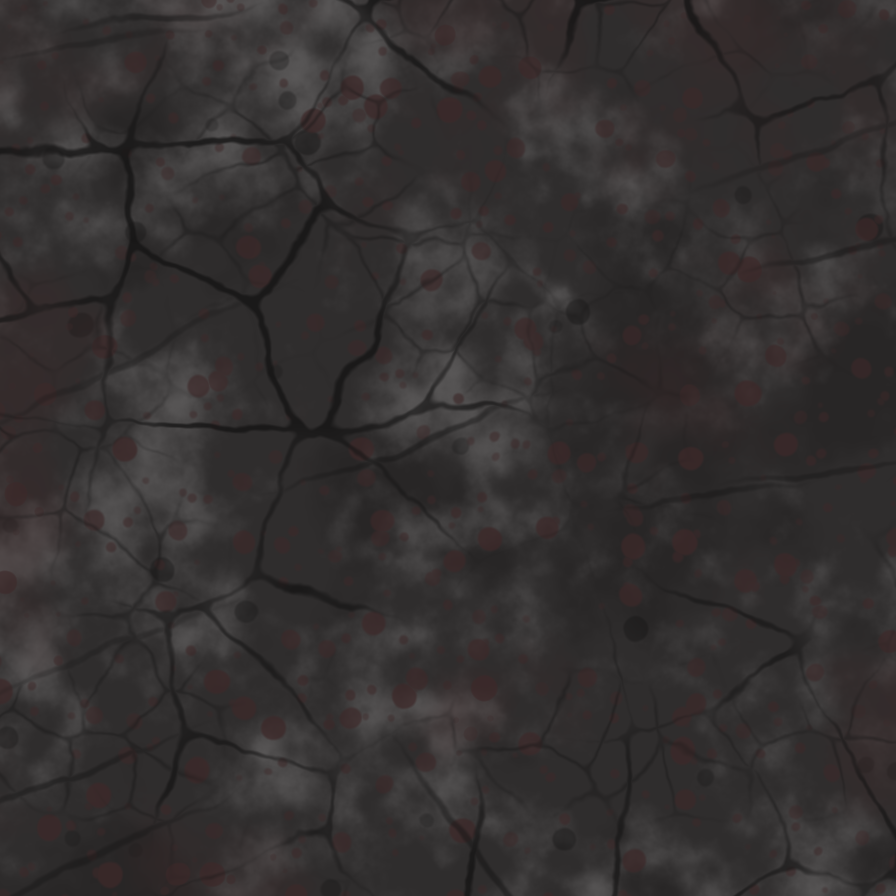
Write a WebGL 1 fragment shader that draws this texture.

```glsl
precision highp float;

uniform vec2 u_resolution;

#define BASE_SHADE 0.178
#define LIGHT_GAIN 0.17
#define RED_OPACITY 0.78
#define SPOT_RADIUS 0.0135
#define CRACK_WIDTH 0.0028
#define CRACK_SOFTNESS 0.0032
#define CRACK_DEPTH 0.82
#define CRACK_CENTER vec2(0.39, 0.61)
#define STROKES 12

const vec3 RED = vec3(0.238, 0.158, 0.160);
const vec3 SOOT = vec3(0.085, 0.082, 0.082);
const vec3 TINT = vec3(0.006, -0.002, -0.002);

vec2 hash2(vec2 p) {
  vec3 q = fract(p.xyx * vec3(0.1031, 0.1030, 0.0973));
  q += dot(q, q.yzx + 33.33);
  return fract((q.xx + q.yz) * q.zy);
}

float noise(vec2 p) {
  vec2 i = floor(p), f = fract(p);
  f = f * f * (3.0 - 2.0 * f);
  float bottom = mix(hash2(i).x, hash2(i + vec2(1, 0)).x, f.x);
  float top = mix(hash2(i + vec2(0, 1)).x, hash2(i + vec2(1, 1)).x, f.x);
  return mix(bottom, top, f.y);
}

float fbm(vec2 p) {
  float sum = 0.0, amplitude = 0.5;
  for (int i = 0; i < 5; i++) {
    sum += amplitude * noise(p);
    p = mat2(1.6, 1.2, -1.2, 1.6) * p + 17.3;
    amplitude *= 0.5;
  }
  return sum / 0.97;
}

// Coverage of round spots, one at most per jittered grid cell
float spots(vec2 uv, float scale, float radius, float chance, float seed) {
  vec2 p = uv * scale, cell = floor(p);
  float cover = 0.0;
  for (int y = -1; y <= 1; y++) {
    for (int x = -1; x <= 1; x++) {
      vec2 id = cell + vec2(x, y) + seed;
      vec2 kind = hash2(id + 71.0);
      float d = length(p - id + seed - hash2(id)) / scale;
      float r = radius * mix(0.55, 1.1, kind.y);
      float disc = 1.0 - smoothstep(r - 0.0025, r + 0.0015, d);
      cover = max(cover, disc * step(kind.x, chance) * mix(0.55, 1.0, kind.y));
    }
  }
  return cover;
}

// Distance to Voronoi borders, rounded where borders meet
float borders(vec2 uv, float scale, float seed) {
  vec2 p = uv * scale + seed, cell = floor(p), nearest = vec2(8.0);
  for (int y = -1; y <= 1; y++) {
    for (int x = -1; x <= 1; x++) {
      vec2 id = cell + vec2(x, y);
      vec2 offset = id + hash2(id) - p;
      if (dot(offset, offset) < dot(nearest, nearest)) nearest = offset;
    }
  }
  float d = 1.0;
  for (int y = -2; y <= 2; y++) {
    for (int x = -2; x <= 2; x++) {
      vec2 id = cell + vec2(x, y);
      vec2 offset = id + hash2(id) - p, across = offset - nearest;
      if (dot(across, across) > 0.0001) {
        float edge = dot(0.5 * (offset + nearest), normalize(across));
        float blend = max(0.07 - abs(d - edge), 0.0);
        d = min(d, edge) - blend * blend / 0.28;
      }
    }
  }
  return d / scale;
}

float line(float d, float width) {
  return 1.0 - smoothstep(width - 0.5 * CRACK_SOFTNESS, width + CRACK_SOFTNESS, d);
}

// Long tapered fissures in two main directions
float strokes(vec2 uv) {
  float cover = 0.0;
  for (int i = 0; i < STROKES; i++) {
    float n = float(i);
    vec2 start = hash2(vec2(n, 5.0)), vary = hash2(vec2(n, 43.0));
    float angle = mix(0.3, -1.05, step(0.6, vary.x)) + 0.35 * (vary.y - 0.5);
    vec2 span = vec2(cos(angle), sin(angle)) * mix(0.22, 0.45, vary.y);
    vec2 rel = uv - start + 0.5 * span;
    float t = clamp(dot(rel, span) / dot(span, span), 0.0, 1.0);
    float taper = 4.0 * t * (1.0 - t);
    float mark = line(length(rel - span * t), CRACK_WIDTH * taper);
    cover = max(cover, mark * taper * mix(0.35, 0.8, vary.x));
  }
  return cover;
}

void main() {
  vec2 uv = gl_FragCoord.xy / min(u_resolution.x, u_resolution.y);
  vec2 wobble = vec2(fbm(uv * 9.0 + 3.0), fbm(uv * 9.0 + 51.0)) - 0.5;

  // Mottled grey stone with pale dusty patches
  float dust = 0.55 * fbm(uv * 6.0 + 11.0) + 0.45 * fbm(uv * 24.0);
  float shade = BASE_SHADE + LIGHT_GAIN * smoothstep(0.44, 0.84, dust);
  shade -= 0.028 * smoothstep(0.52, 0.75, fbm(uv * 7.0 + 90.0));
  vec3 color = vec3(shade) + TINT;

  // Dark and red stains
  vec2 stainUv = uv + 0.012 * wobble;
  color = mix(color, SOOT, 0.45 * spots(stainUv, 14.0, 0.014, 0.16, 40.0));
  float wash = 0.35 * smoothstep(0.5, 0.75, fbm(uv * 5.0 + 130.0));
  float red = max(spots(stainUv, 17.0, SPOT_RADIUS, 0.55, 0.0),
                  0.8 * spots(stainUv, 36.0, 0.45 * SPOT_RADIUS, 0.35, 200.0));
  color = mix(color, RED, max(wash, red * RED_OPACITY));

  // Cracks, strongest around one fracture centre
  vec2 crackUv = uv + 0.05 * wobble;
  float focus = exp(-28.0 * dot(uv - CRACK_CENTER, uv - CRACK_CENTER));
  float strength = clamp(smoothstep(0.42, 0.75, fbm(uv * 4.0 + 60.0)) + 0.85 * focus, 0.0, 1.0);
  float fine = smoothstep(0.4, 0.7, fbm(uv * 6.0 + 170.0));
  float crack = strength * line(borders(crackUv, 6.0, 20.0), CRACK_WIDTH * strength);
  crack = max(crack, 0.5 * fine * line(borders(crackUv, 12.0, 80.0), 0.4 * CRACK_WIDTH));
  crack = max(crack, strokes(uv + 0.035 * wobble));
  color = mix(color, SOOT, CRACK_DEPTH * crack);

  gl_FragColor = vec4(color, 1.0);
}
```
